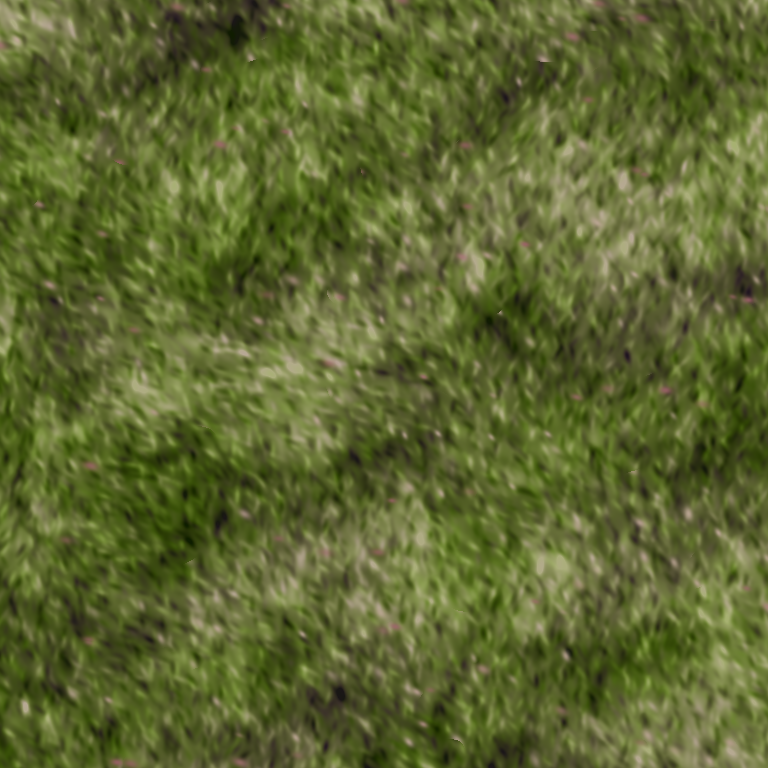
Write a WebGL 2 fragment shader that draws this texture.

```glsl
#version 300 es
precision highp float;
precision highp int;
// Rough meadow grass on a slope: soft short blades over shaded tufts in slanted rows.
// Blades are oriented Gaussian strokes scattered in a jittered grid at two scales;
// their summed tone picks a colour from a shadow-to-straw ramp, with pale flecks on top.

uniform vec2 u_resolution;
out vec4 fragColor;

const vec3 SOIL   = vec3(0.08, 0.10, 0.04);
const vec3 SHADOW = vec3(0.18, 0.20, 0.07);
const vec3 DEEP   = vec3(0.25, 0.30, 0.09);
const vec3 LEAF   = vec3(0.35, 0.40, 0.16);
const vec3 PALE   = vec3(0.48, 0.53, 0.27);
const vec3 STRAW  = vec3(0.68, 0.68, 0.50);
const vec3 DRY_SHIFT = vec3(0.022, -0.012, 0.048);
const vec3 BLOSSOM = vec3(0.78, 0.68, 0.63);
const vec3 CLOVER  = vec3(0.62, 0.38, 0.42);

const float FINE_CELLS = 66.0;     // blade grid cells per canvas height
const float COARSE_CELLS = 37.0;
const float FLECK_CELLS = 30.0;
const float FLECK_CHANCE = 0.22;
const vec2 BLADE_SIZE = vec2(0.18, 0.42);  // stroke sigma: width, length, in cells
const float ROW_ANGLE = 0.42;
const float MEAN_TONE = 1.88;      // ramp position: 0 shadow, 1 deep, 2 leaf, 3 pale
const float FINE_CONTRAST = 1.25;
const float COARSE_CONTRAST = 1.05;
const float ROW_CONTRAST = 1.9;
const float TUFT_CONTRAST = 1.6;

vec3 hash3(vec2 cell, int seed) {
    uvec3 v = uvec3(ivec3(ivec2(floor(cell)) + 4096, seed));
    v = v * 1664525u + 1013904223u;
    v.x += v.y * v.z; v.y += v.z * v.x; v.z += v.x * v.y;
    v ^= v >> 16u;
    v.x += v.y * v.z; v.y += v.z * v.x; v.z += v.x * v.y;
    return vec3(v >> 8u) / 16777216.0;
}

float valueNoise(vec2 p, int seed) {
    vec2 cell = floor(p), f = p - cell;
    f = f * f * (3.0 - 2.0 * f);
    float low  = mix(hash3(cell, seed).x, hash3(cell + vec2(1, 0), seed).x, f.x);
    float high = mix(hash3(cell + vec2(0, 1), seed).x, hash3(cell + vec2(1, 1), seed).x, f.x);
    return mix(low, high, f.y);
}

mat2 rotation(float a) {
    return mat2(cos(a), -sin(a), sin(a), cos(a));
}

// Sum of scattered strokes: x is tone, y is dryness, both around zero.
vec2 blades(vec2 p, float lean, int seed) {
    vec2 home = floor(p), total = vec2(0.0);
    for (int j = -1; j <= 1; j++)
    for (int i = -1; i <= 1; i++)
    for (int k = 0; k < 2; k++) {
        vec2 cell = home + vec2(i, j);
        vec3 place = hash3(cell, seed + k);
        vec3 look = hash3(cell, seed + k + 50);
        vec2 d = p - cell - place.xy;
        float fade = smoothstep(1.0, 0.6, length(d));
        float angle = lean + (place.z - 0.5) * 1.3;
        vec2 q = rotation(angle) * d / BLADE_SIZE;
        float stroke = exp(-0.5 * dot(q, q)) * fade;
        total += stroke * (look.xy * 2.0 - 1.0);
    }
    return total;
}

// Small soft blossoms and seed heads: x is coverage, y is pinkness.
vec2 flecks(vec2 p, float chance) {
    vec2 home = floor(p), best = vec2(0.0);
    for (int j = -1; j <= 1; j++)
    for (int i = -1; i <= 1; i++) {
        vec2 cell = home + vec2(i, j);
        vec3 place = hash3(cell, 201);
        vec3 look = hash3(cell, 202);
        vec2 q = rotation(0.3 + place.z * 1.2) * (p - cell - place.xy);
        q /= vec2(0.09, 0.16) * (0.7 + 0.6 * look.z);
        float cover = exp(-0.5 * dot(q, q)) * step(look.x, chance) * (0.35 + 0.5 * look.y);
        if (cover > best.x) best = vec2(cover, smoothstep(0.5, 0.9, place.z));
    }
    return best;
}

vec3 grassRamp(float t) {
    vec3 c = mix(SOIL, SHADOW, clamp(t + 1.0, 0.0, 1.0));
    c = mix(c, DEEP, clamp(t, 0.0, 1.0));
    c = mix(c, LEAF, clamp(t - 1.0, 0.0, 1.0));
    c = mix(c, PALE, clamp(t - 2.0, 0.0, 1.0));
    return mix(c, STRAW, clamp((t - 3.0) * 0.7, 0.0, 1.0));
}

void main() {
    vec2 p = gl_FragCoord.xy / u_resolution.y;

    // Slanted rows of tufts with shaded hollows
    vec2 alongRow = rotation(ROW_ANGLE) * p;
    alongRow.y += 0.03 * valueNoise(p * 9.0, 1);
    float rows = valueNoise(alongRow * vec2(5.0, 11.0) + 20.0, 2) - 0.5;
    float tufts = valueNoise(alongRow * vec2(13.0, 21.0) + 40.0, 3) - 0.5;
    float dryPatch = valueNoise(alongRow * vec2(6.0, 10.0) + 60.0, 4);

    // Blades lean mostly to the upper left, by a drifting amount
    float lean = mix(-0.25, 0.95, valueNoise(p * 6.0 + 9.0, 5));
    vec2 fine = blades(p * FINE_CELLS, lean, 10);
    vec2 coarse = blades(rotation(0.5) * p * COARSE_CELLS, lean - 0.5, 30);

    float tone = MEAN_TONE + ROW_CONTRAST * rows + TUFT_CONTRAST * tufts
               + FINE_CONTRAST * fine.x + COARSE_CONTRAST * coarse.x;
    float dryness = 2.2 * (dryPatch - 0.38) + 0.9 * fine.y + 0.7 * coarse.y;
    vec3 color = grassRamp(tone) + DRY_SHIFT * clamp(dryness, -1.2, 1.8);

    vec2 fleck = flecks(p * FLECK_CELLS, FLECK_CHANCE * 2.0 * dryPatch);
    color = mix(color, mix(BLOSSOM, CLOVER, fleck.y), fleck.x);

    fragColor = vec4(clamp(color, 0.0, 1.0), 1.0);
}
```
